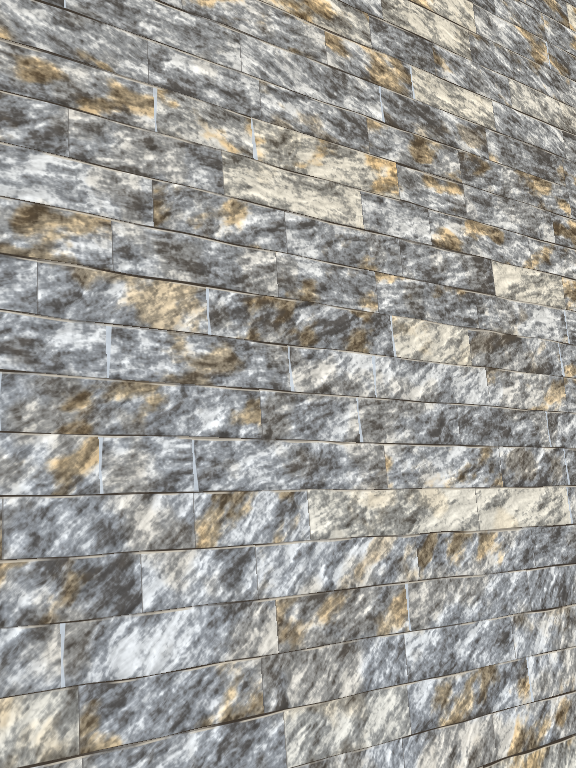
Write a WebGL 1 fragment shader that draws this texture.

```glsl
precision highp float;
// Split-face ledger stone wall seen at an angle, grey quartzite with cream and rust

uniform vec2 u_resolution;

float hash(vec2 p) {
  vec3 q = fract(p.xyx * 0.1031);
  q += dot(q, q.yzx + 33.33);
  return fract((q.x + q.y) * q.z);
}

float noise(vec2 p) {
  vec2 i = floor(p), f = fract(p);
  f = f * f * (3.0 - 2.0 * f);
  return mix(mix(hash(i), hash(i + vec2(1, 0)), f.x),
             mix(hash(i + vec2(0, 1)), hash(i + vec2(1, 1)), f.x), f.y);
}

float fbm(vec2 p) {
  float sum = 0.0, amp = 0.52;
  for (int i = 0; i < 5; i++) {
    sum += amp * noise(p);
    p = mat2(1.6, 1.2, -1.2, 1.6) * p + 7.3;
    amp *= 0.5;
  }
  return sum;
}

// Position of the joint at the left of stone k, in stone lengths
float joint(float k, float row) {
  return k + 0.5 * (hash(vec2(k + 40.0, row + 71.0)) - 0.5);
}

void main() {
  // Perspective: rows converge far to the right; one unit is one row height
  vec2 p = gl_FragCoord.xy / u_resolution.x;
  float drop = u_resolution.y / u_resolution.x - p.y - 0.819;
  float depth = 1.0 - 0.42 * p.x + 0.144 * drop;
  vec2 wall = vec2(p.x, drop) / (0.111 * depth);
  float px = 1.0 / (0.111 * depth * u_resolution.x);
  wall.y += 0.05 * (noise(wall * vec2(0.8, 1.0) + 30.0) - 0.5) - 0.37;

  // Running courses with uneven stone lengths
  float row = floor(wall.y), y = wall.y - row;
  float x = wall.x / 3.6 + hash(vec2(row + 50.0, 9.0)) * 3.0;
  float k = floor(x + 0.5);
  k -= step(x, joint(k, row));
  float fromLeft = (x - joint(k, row)) * 3.6;
  vec2 id = vec2(k + 20.0, row + 60.0);
  float shade = hash(id + 3.7), kind = hash(id + 17.1);

  // Slanting mineral streaks, lightly warped and shifted for each stone
  float a = 0.55 + 0.06 * row + 0.5 * (hash(id + 5.3) - 0.5);
  vec2 q = mat2(cos(a), sin(a), -sin(a), cos(a)) * wall + 13.0 * vec2(shade, kind) + 40.0;
  float warp = fbm(q * 1.5);
  vec2 s = q * vec2(1.2, 3.4) + 0.9 * warp;
  float bands = fbm(s);
  float relief = bands - fbm(s + vec2(0.1, 0.2));
  float flakes = fbm(q * vec2(4.5, 12.0) + warp * 2.0);
  float grain = 0.5 * noise(wall * 13.0) + 0.5 * noise(wall * 24.0 + 5.0) - 0.5;

  // Stone colour: warm dark, blue grey, then pale quartz
  float cream = smoothstep(0.84, 0.9, kind);
  float tone = 0.49 + 1.25 * (bands - 0.5) + 1.0 * (flakes - 0.5) + 0.45 * grain
             + 0.2 * (shade - 0.5) + 0.8 * (warp - 0.5) + 0.24 * cream;
  vec3 col = mix(vec3(0.35, 0.34, 0.33), vec3(0.58, 0.595, 0.61), smoothstep(-0.08, 0.52, tone));
  col = mix(col, vec3(0.87, 0.88, 0.88), smoothstep(0.42, 0.98, tone));
  col *= mix(vec3(1.0), vec3(1.02, 0.99, 0.93), cream);

  // Small rust stains on a few stones, more of them towards the upper right
  float upper = smoothstep(0.0, 1.2, p.x * 0.7 - drop);
  float stain = smoothstep(0.52, 0.7, fbm(q * vec2(1.1, 1.8) + 21.0) + 0.03 * upper);
  stain *= smoothstep(0.5, 0.75, hash(id + 29.0) + 0.1 * upper);
  col = mix(col, col * vec3(1.03, 0.89, 0.68), stain * 0.8);
  float warmth = smoothstep(0.45, 0.65, fbm(wall * 0.9 + 60.0));
  col *= mix(vec3(0.99, 1.0, 1.015), vec3(1.0, 0.965, 0.91), max(warmth * 0.8, upper * 0.6));

  // Chipped surface lit from above
  col *= 1.0 + 0.8 * relief + 0.12 * grain;
  col *= 1.0 - 0.1 * smoothstep(0.85, 1.0, y);

  // End joints: some pale tapered slivers, otherwise faint dark cracks
  float sliver = step(0.6, hash(id + 43.0));
  float taper = mix(0.3, 1.0, abs(y - hash(id + 11.0)));
  float width = mix(0.02, 0.12 * taper, sliver);
  float crack = 1.0 - smoothstep(width - px * 0.6, width + px * 0.6, fromLeft);
  col = mix(col, mix(vec3(0.38, 0.37, 0.36), vec3(0.8, 0.84, 0.88), sliver),
            crack * mix(0.6, 0.85, sliver));

  // Bed joints: broken sunlit ledge beneath an uneven shadow gap
  float gap = 0.008 + 0.045 * hash(id + 61.0) * noise(vec2(wall.x * 1.5, row + 80.0));
  float ledge = 1.0 - smoothstep(gap + 0.03 - px * 0.6, gap + 0.03 + px * 0.6, y);
  float lit = smoothstep(0.2, 0.7, noise(vec2(wall.x * 2.0, row + 95.0)));
  col = mix(col, vec3(0.79, 0.76, 0.7), ledge * lit * 0.85);
  float edge = min(y, 1.0 - y + gap * 0.5);
  float shadow = 1.0 - smoothstep(gap - px * 0.6, gap + px * 0.6, edge);
  float open = smoothstep(0.15, 0.6, noise(vec2(wall.x * 0.9, row + 33.0)));
  col = mix(col, vec3(0.24, 0.21, 0.18), shadow * mix(0.35, 0.95, open));

  gl_FragColor = vec4(clamp(col, 0.0, 1.0), 1.0);
}
```
